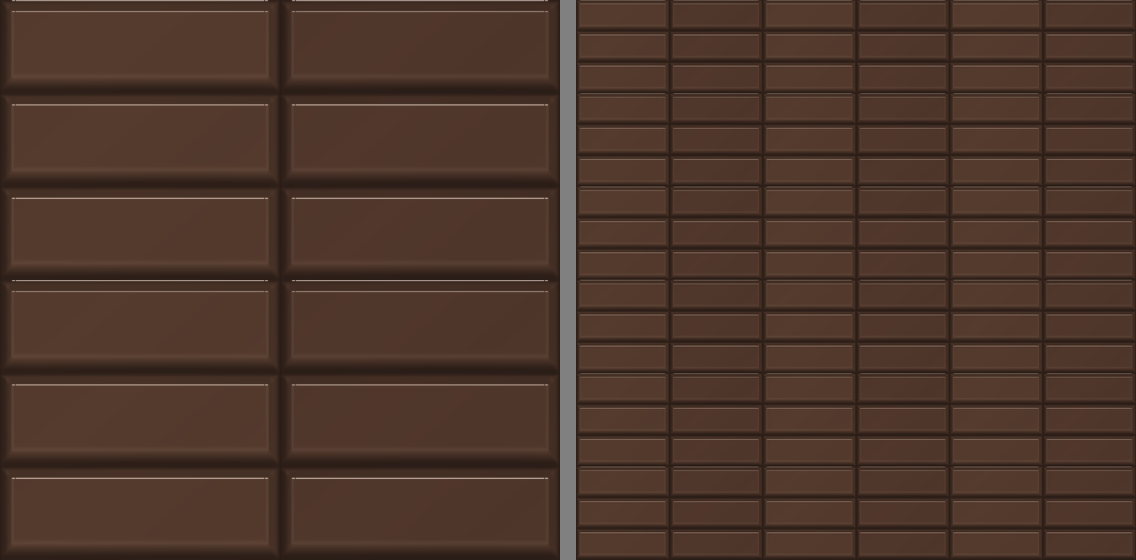
Left, the tile; right, the same tile 3 across and 3 down.
Give the GLSL for this pattern, as a three.js fragment shader.

```glsl
varying vec2 vUv;

float hash(vec2 p) {
  return fract(sin(dot(p, vec2(127.1, 311.7))) * 43758.5453);
}

float glow(float distance, float width) {
  float x = distance / width;
  return exp(-x * x);
}

// Brightness of the four slopes, ordered left, right, bottom, top.
// Each depth runs from 0 in the groove to 1 at the rim of the face.
float bevelShade(vec4 depth) {
  vec4 shade = vec4(
    mix(0.58, 0.86, smoothstep(0.25, 0.95, depth.x)),
    mix(0.60, 0.84, smoothstep(0.0, 0.5, depth.y)),
    mix(0.54, 0.97, smoothstep(0.15, 1.0, depth.z)),
    mix(0.57, 0.84, smoothstep(0.0, 0.4, depth.w)));
  vec4 weight = exp(-12.0 * depth);
  return dot(shade, weight) / dot(weight, vec4(1.0));
}

void main() {
  // Two columns and six rows of bars
  vec2 grid = vec2(2.0, 6.0);
  vec2 bar = floor(vUv * grid);
  vec2 low = fract(vUv * grid) / grid;
  vec2 high = 1.0 / grid - low;
  float side = min(low.x, high.x);

  vec4 depth = vec4(low.x, high.x, low.y, high.y) / vec4(0.021, 0.021, 0.029, 0.021);
  float height = min(min(depth.x, depth.y), min(depth.z, depth.w));

  // Flat face with a faint diagonal sheen and a tone for each bar
  vec3 chocolate = mix(vec3(0.328, 0.228, 0.177), vec3(0.312, 0.213, 0.168), mod(bar.x, 2.0));
  float sheen = 0.012 * sin(low.x * 12.0 - low.y * 14.0 + 1.0);
  float tone = 1.0 + sheen + 0.015 * (hash(bar) - 0.5);
  float shade = mix(bevelShade(depth), 1.0, smoothstep(0.86, 1.04, height));
  vec3 color = chocolate * tone * shade;

  // Soft rim on the sides and the bottom
  float inside = smoothstep(0.85, 1.05, height);
  float sideRim = glow(side - 0.0225, 0.0025) * inside;
  float bottomRim = glow(low.y - 0.0305, 0.0045) * smoothstep(0.018, 0.024, side);
  color += vec3(0.032, 0.033, 0.030) * max(sideRim, bottomRim);

  // Dark seam and small worn marks where the grooves meet
  color *= 1.0 - 0.12 * glow(side, 0.0025);
  float corner = glow(side - 0.014, 0.003) * glow(high.y - 0.012, 0.005);
  color += vec3(0.03, 0.025, 0.022) * corner;

  // Thin gloss line along the upper rim, broken near its ends
  float ends = smoothstep(0.020, 0.023, side) * (1.0 - 0.65 * glow(side - 0.0275, 0.0012));
  float everyThird = step(1.5, mod(bar.y, 3.0));
  float strength = mix(0.95, 0.6, everyThird) * mix(0.85, 1.0, hash(bar + 7.0));
  float gloss = glow(high.y - 0.0207, 0.0012) * strength;

  // Second gloss line in the groove above every third row
  gloss += glow(high.y - 0.0013, 0.0011) * 0.9 * everyThird;
  color = mix(color, vec3(0.78, 0.70, 0.65), min(gloss * ends, 1.0));

  gl_FragColor = vec4(color, 1.0);
}
```
